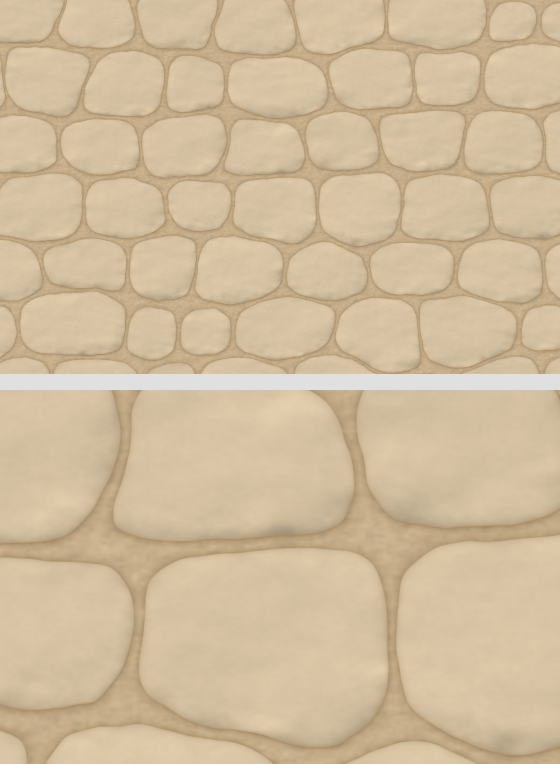
Top: the whole. Bottom: its middle third, enlarged.
Write a Shadertoy shader that draws this texture.

```glsl
// Pale sandstone cobbles in staggered rows, set in sandy mortar.

const vec3 STONE = vec3(0.842, 0.765, 0.640);
const vec3 MORTAR = vec3(0.785, 0.690, 0.555);
const vec3 CREASE = vec3(0.640, 0.535, 0.390);
const vec2 CELL = vec2(0.218, 0.165);   // mean stone spacing
const vec2 METRIC = vec2(1.0, 2.25);    // flattens the stones
const vec2 LIGHT = vec2(-0.45, 0.89);
const float ROUNDING = 0.018;
const float HALF_GAP = 0.003;

float hash(vec2 p) {
    return fract(sin(dot(p, vec2(127.1, 311.7))) * 43758.5453);
}

float noise(vec2 p) {
    vec2 i = floor(p), f = fract(p);
    f = f * f * (3.0 - 2.0 * f);
    return mix(mix(hash(i), hash(i + vec2(1, 0)), f.x),
               mix(hash(i + vec2(0, 1)), hash(i + vec2(1, 1)), f.x), f.y);
}

float fbm(vec2 p) {
    float sum = 0.0, amp = 0.5;
    for (int i = 0; i < 5; i++) {
        sum += amp * noise(p);
        p = mat2(1.6, 1.2, -1.2, 1.6) * p + 7.3;
        amp *= 0.5;
    }
    return sum;
}

// Bends the outlines, coarse then fine
vec2 warp(vec2 p, float freq, float amount) {
    vec2 q = p * freq;
    return p + amount * (vec2(noise(q), noise(q + 41.7)) - 0.5);
}

float rowShift(float row) {
    return 0.5 * mod(row, 2.0) + 0.25 * hash(vec2(row, 5.0));
}

// Id of the grid cell near p, displaced by a whole-cell step
vec2 cellId(vec2 p, vec2 origin, vec2 offset) {
    float row = floor((p.y - origin.y) / CELL.y) + offset.y;
    return vec2(floor(p.x / CELL.x - rowShift(row)) + offset.x, row);
}

// Stone centre in xy, size weight in z
vec3 stoneSite(vec2 id, vec2 origin) {
    vec2 jitter = vec2(hash(id + 3.1), hash(id + 17.9)) - 0.5;
    vec2 centre = (id + 0.5 + jitter * vec2(0.34, 0.22)) * CELL + origin;
    centre.x += rowShift(id.y) * CELL.x;
    float size = hash(id + 29.3);
    float weight = 0.012 * (size - 0.5) - 0.011 * step(size, 0.1);
    return vec3(centre, weight);
}

float power(vec2 p, vec3 site) {
    vec2 r = p - site.xy;
    return dot(r * r, METRIC) - site.z;
}

// Rounded edge distance in x, outward direction in yz, stone tint in w
vec4 cobble(vec2 p, vec2 origin) {
    vec2 nearId = vec2(0.0);
    float nearPower = 1e3;
    for (int k = 0; k < 25; k++) {
        vec2 id = cellId(p, origin, vec2(k % 5 - 2, k / 5 - 2));
        float f = power(p, stoneSite(id, origin));
        if (f < nearPower) { nearPower = f; nearId = id; }
    }
    vec3 home = stoneSite(nearId, origin);
    float total = 0.0;
    vec2 outward = vec2(0.0);
    for (int k = 0; k < 25; k++) {
        vec2 id = cellId(p, origin, vec2(k % 5 - 2, k / 5 - 2));
        if (distance(id, nearId) < 0.5) continue;
        vec3 site = stoneSite(id, origin);
        vec2 slope = METRIC * (site.xy - home.xy);
        float edge = (power(p, site) - nearPower) / (2.0 * length(slope));
        float share = exp(-edge / ROUNDING);
        total += share;
        outward += share * normalize(slope);
    }
    return vec4(-ROUNDING * log(total) - HALF_GAP, outward / total, hash(nearId + 53.0));
}

// Brightness of a rough surface lit from the side
float relief(vec2 p, vec2 freq) {
    vec2 q = p * freq;
    return fbm(q) - fbm(q + 0.3 * LIGHT);
}

void mainImage(out vec4 fragColor, in vec2 fragCoord) {
    vec2 p = fragCoord / iResolution.y;
    float pixel = 1.0 / iResolution.y;
    vec4 shape = cobble(warp(warp(p, 13.0, 0.018), 48.0, 0.004), vec2(0.0, 0.037));
    float d = shape.x;
    float lit = dot(shape.yz, LIGHT);
    float shade = max(-lit, 0.0);
    float grain = noise(p * vec2(150.0, 330.0)) + noise(p * vec2(260.0, 190.0)) - 1.0;

    // Stone face: soft rim light above, chipped shadow below
    float ragged = max(d + 0.022 * (fbm(p * 32.0) - 0.5), 0.0);
    float rim = exp(-ragged / 0.014);
    float face = 1.0 + 0.022 * rim * max(lit, 0.0) - 0.10 * rim * shade;
    face += relief(p, vec2(13.0, 22.0)) * (0.10 + 0.45 * rim * (0.25 + shade));
    face += 0.03 * (fbm(p * 7.0) - 0.5) + 0.014 * (shape.w - 0.5) + 0.012 * grain;
    float edgeLine = exp(-max(d, 0.0) / 0.0025) * (0.35 + 0.3 * shade);
    vec3 stone = mix(STONE * face, CREASE, edgeLine);

    // Mortar: sandy, darkening into the creases
    float crease = exp(min(d, 0.0) / 0.0035) * (0.7 + 0.25 * shade);
    float sand = 1.0 + 0.045 * grain + 0.16 * relief(p, vec2(40.0, 65.0));
    vec3 mortar = mix(MORTAR, CREASE, crease) * sand;

    float cover = smoothstep(-0.8 * pixel, 0.8 * pixel, d);
    fragColor = vec4(mix(mortar, stone, cover), 1.0);
}
```
